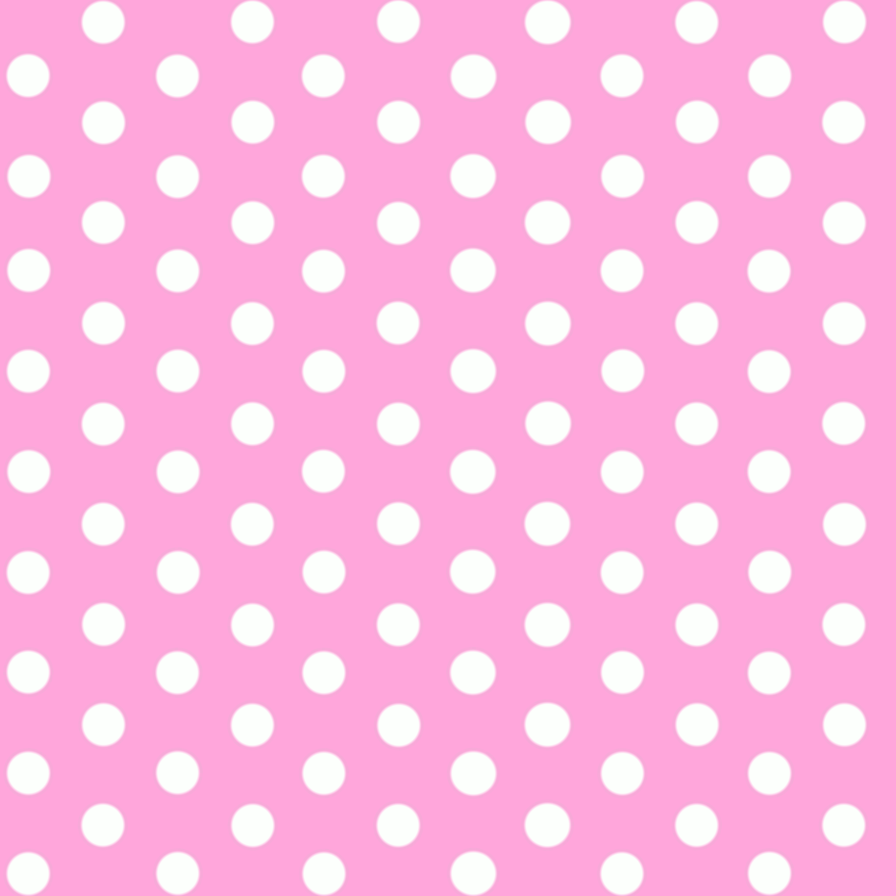
Give the GLSL for this pattern, as a Shadertoy shader.

```glsl
// White polka dots in twelve staggered columns on candy pink.
// Each column snaps to its nearest row; small seams in the spacing, a soft edge
// and a faint dull rim give the dots a slightly worn, printed look.

const vec3 PINK = vec3(1.0, 0.65, 0.86);
const vec3 WHITE = vec3(0.99, 1.0, 0.99);
const vec3 RIM = vec3(0.965, 0.665, 0.845);

const int COLUMNS = 12;
const float LAST_ROW = 8.0;
const float ROW_PITCH = 0.1121;
const float SOFTNESS = 0.0022;

// Sineless hash: two values in 0..1 per cell
vec2 hash22(vec2 cell) {
    vec3 q = fract(cell.xyx * vec3(0.1031, 0.1030, 0.0973));
    q += dot(q, q.yzx + 33.33);
    return fract((q.xx + q.yz) * q.zy);
}

// Even column pitch, tightened at two seams
float columnX(float column) {
    return 0.0319 + column / float(COLUMNS)
         - 0.0039 * step(4.0, column) - 0.0026 * step(10.0, column);
}

// Vector from the nearest dot centre in a column, measured down from the top
vec2 dotOffset(vec2 p, float column) {
    float isOdd = mod(column, 2.0);
    float firstRow = mix(0.0780, 0.0245, isOdd);
    float row = clamp(round((p.y - firstRow) / ROW_PITCH), 0.0, LAST_ROW);
    float rowShift = 0.0069 * (1.0 - isOdd) * (1.0 - step(2.0, row));
    vec2 centre = vec2(columnX(column), firstRow + row * ROW_PITCH + rowShift);
    vec2 jitter = (hash22(vec2(column, row)) - 0.5) * 0.001;
    return p - centre - jitter;
}

// The two middle columns hold slightly wider dots
vec2 dotRadii(float column) {
    float isMiddle = step(abs(column - 6.5), 0.6);
    return mix(vec2(0.0238), vec2(0.0253, 0.0244), isMiddle);
}

// Approximate signed distance to an axis-aligned ellipse
float ellipseDistance(vec2 p, vec2 radii) {
    return (length(p / radii) - 1.0) * min(radii.x, radii.y);
}

float nearestDot(vec2 p) {
    float d = 1.0;
    for (int i = 0; i < COLUMNS; i++) {
        float column = float(i);
        d = min(d, ellipseDistance(dotOffset(p, column), dotRadii(column)));
    }
    return d;
}

void mainImage(out vec4 fragColor, in vec2 fragCoord) {
    vec2 p = fragCoord / iResolution.xy;
    p.y = 1.0 - p.y;

    float d = nearestDot(p);
    float edge = max(SOFTNESS, 0.75 / iResolution.y);

    // Dull rim just outside the dot, broken up by coarse grain
    float grain = hash22(floor(p * 256.0)).x;
    float rim = 1.0 - smoothstep(0.001, 0.0025, abs(d - 0.0025));
    vec3 color = mix(PINK, RIM, rim * mix(0.5, 1.0, grain));

    color = mix(color, WHITE, 1.0 - smoothstep(-edge, edge, d));
    fragColor = vec4(color, 1.0);
}
```
